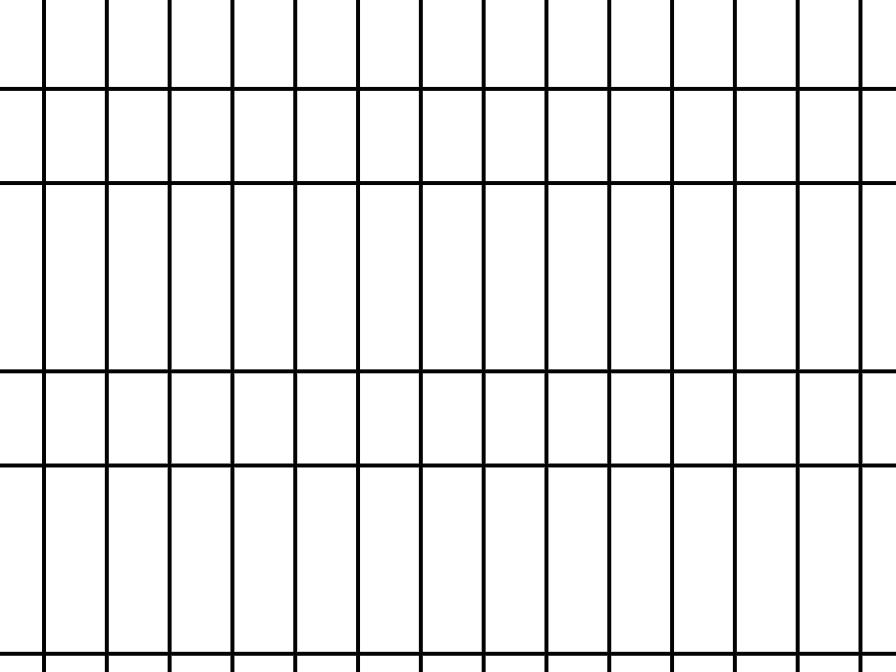
A WebGL 1 fragment shader for this pattern:

```glsl
precision highp float;
// Black tile grid on white: even columns, rows alternating one and two units tall.

uniform vec2 u_resolution;

// Distance from x to the nearest line of a set spaced by period.
float lineDistance(float x, float offset, float period) {
    return abs(mod(x - offset + 0.5 * period, period) - 0.5 * period);
}

// Antialiased coverage of a line, given the distance to its centre.
float lineCoverage(float dist, float halfWidth, float pixel) {
    return clamp((halfWidth - dist) / pixel + 0.5, 0.0, 1.0);
}

void main() {
    // Canvas height is one unit.
    vec2 p = gl_FragCoord.xy / u_resolution.y;
    float pixel = 1.0 / u_resolution.y;
    float halfWidth = 0.00295;

    // Evenly spaced columns.
    float columns = lineDistance(p.x, 0.0655, 0.09346);

    // Two lines in every three row units give tall and short rows.
    float unit = 0.1401;
    float rows = min(lineDistance(p.y, 0.0271, 3.0 * unit),
                     lineDistance(p.y, 0.0271 + 2.0 * unit, 3.0 * unit));

    float ink = lineCoverage(min(columns, rows), halfWidth, pixel);
    gl_FragColor = vec4(mix(vec3(1.0), vec3(0.01), ink), 1.0);
}
```
